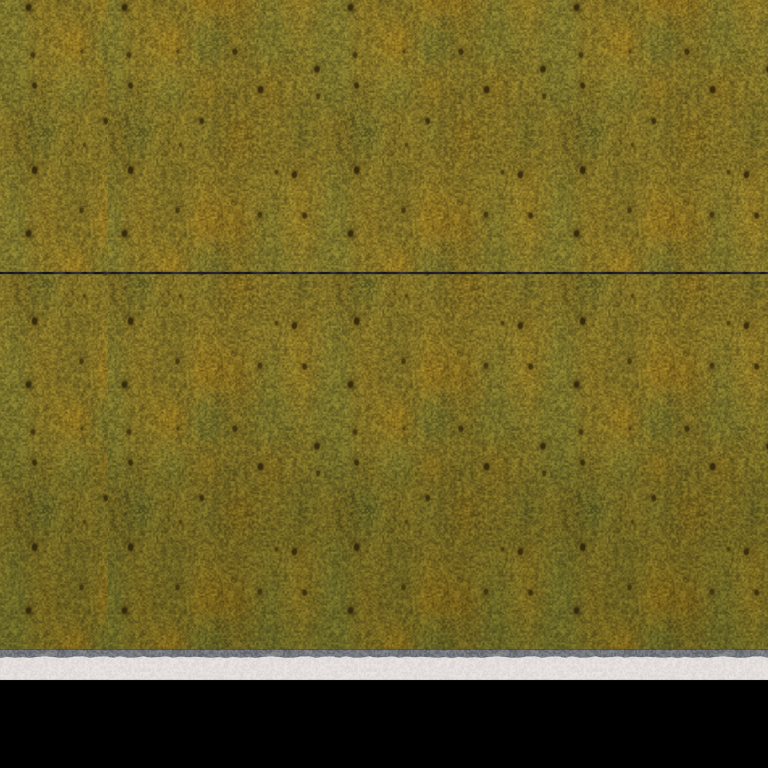
Give the GLSL for this texture, as a Shadertoy shader.

```glsl
float hash(vec2 p) {
    vec3 q = fract(p.xyx * vec3(0.1031, 0.103, 0.0973));
    q += dot(q, q.yzx + 33.33);
    return fract((q.x + q.y) * q.z);
}

// Value noise that wraps once per unit tile, with freq cells on each axis
float tileNoise(vec2 p, vec2 freq) {
    p *= freq;
    vec2 i = floor(p), f = fract(p);
    f = f * f * (3.0 - 2.0 * f);
    vec2 a = mod(i, freq), b = mod(i + 1.0, freq);
    return mix(mix(hash(a), hash(vec2(b.x, a.y)), f.x),
               mix(hash(vec2(a.x, b.y)), hash(b), f.x), f.y);
}

// Dark pits, one per cell of a wrapped 4 by 4 grid: x = core, y = halo
vec2 knots(vec2 p) {
    p *= 4.0;
    vec2 base = floor(p), mark = vec2(0.0);
    for (int y = -1; y <= 1; y++)
    for (int x = -1; x <= 1; x++) {
        vec2 cell = base + vec2(x, y);
        vec2 id = mod(cell, 4.0) + 7.0;
        vec2 jitter = vec2(hash(id), hash(id + 19.0));
        float size = mix(0.032, 0.062, hash(id + 41.0));
        vec2 d = p - cell - 0.1 - 0.8 * jitter;
        d.x += 0.25 * d.y * (hash(id + 63.0) - 0.5);
        float r = length(d * vec2(1.1, 0.85)) / size;
        float strength = mix(0.55, 1.0, hash(id + 41.0));
        mark = max(mark, strength * vec2(1.0 - smoothstep(0.5, 1.35, r), exp(-0.35 * r * r)));
    }
    return mark;
}

// Antialiased step
float edge(float at, float y, float px) {
    return smoothstep(at - px, at + px, y);
}

vec3 panelColor(vec2 uv) {
    // Tiles restart at a vertical joint and at the horizontal seam
    vec2 p = uv - vec2(0.15, 0.629);
    if (uv.x < 0.14) p.x += 0.125;
    if (uv.y > 0.6445) p.y -= 0.1966;
    p /= 0.2943;

    float cloud = tileNoise(p, vec2(4.0, 3.0)) - 0.5;
    float streak = tileNoise(p, vec2(34.0, 3.0)) - 0.5;
    float fiber = tileNoise(p + 0.3, vec2(75.0, 14.0)) - 0.5;
    float grain = tileNoise(p, vec2(140.0)) + tileNoise(p + 0.37, vec2(97.0)) - 1.0;

    vec3 color = mix(vec3(0.43, 0.385, 0.125), vec3(0.5, 0.435, 0.145), smoothstep(0.16, 0.62, uv.y));
    color *= 1.0 + 0.10 * cloud + 0.10 * streak + 0.07 * fiber + 0.29 * grain;

    // Amber stains and greener patches
    float stain = tileNoise(p + 0.6, vec2(7.0, 5.0));
    color += vec3(0.035, -0.005, -0.025) * smoothstep(0.55, 0.95, stain);
    color += vec3(-0.035, 0.0, 0.015) * smoothstep(0.55, 0.1, stain);

    vec2 mark = knots(p);
    color = mix(color, vec3(0.32, 0.25, 0.06), 0.4 * mark.y);
    return mix(color, vec3(0.17, 0.13, 0.035), 0.85 * mark.x);
}

vec3 baseboardColor(vec2 uv, float px) {
    vec2 p = uv / 0.2943;
    float grain = tileNoise(p, vec2(140.0)) - 0.5;
    vec3 white = vec3(0.89, 0.87, 0.86) + 0.07 * grain;
    vec3 gray = vec3(0.45, 0.46, 0.49) + 0.16 * grain;

    // Chipped cream patches along the lower side of the gray strip
    float patches = smoothstep(0.42, 0.7, tileNoise(p, vec2(5.0, 1.0)));
    float chips = tileNoise(p + 0.2, vec2(95.0, 120.0));
    float height = (uv.y - 0.1445) / 0.0105;
    float worn = patches * smoothstep(0.2, 0.55, chips - 0.5 * height + 0.25);
    gray = mix(gray, vec3(0.83, 0.79, 0.68), worn);
    gray *= 1.0 - 0.3 * edge(0.1535, uv.y, px);
    float ragged = 0.1445 + 0.002 * (tileNoise(p, vec2(30.0, 1.0)) - 0.5);
    return mix(white, gray, edge(ragged, uv.y, px));
}

void mainImage(out vec4 fragColor, in vec2 fragCoord) {
    vec2 uv = fragCoord / iResolution.xy;
    float px = 0.7 / iResolution.y;

    vec3 color = panelColor(uv);

    // Dark seam between the two panels
    float seam = 1.0 - edge(0.0015, abs(uv.y - 0.6445), px);
    float wear = tileNoise(uv / 0.2943, vec2(40.0, 1.0));
    color = mix(color, mix(vec3(0.07, 0.07, 0.12), vec3(0.2, 0.19, 0.22), wear), seam);

    // Baseboard, then the empty area below
    color = mix(baseboardColor(uv, px), color, edge(0.155, uv.y, px));
    color *= edge(0.1146, uv.y, px);
    fragColor = vec4(color, 1.0);
}
```
